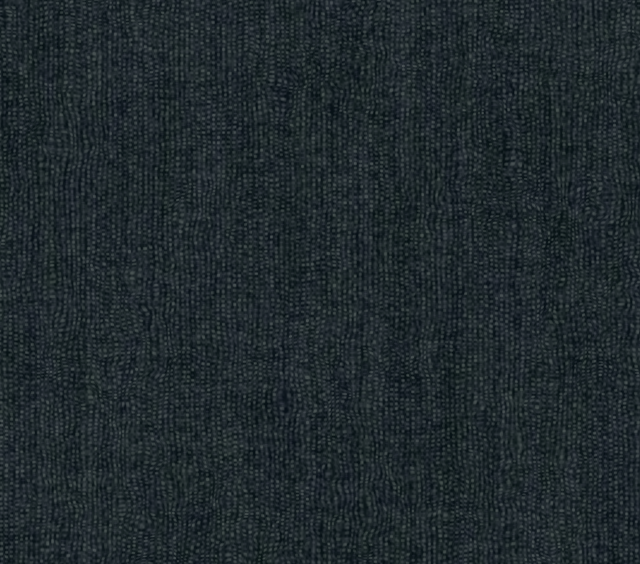
A WebGL 2 fragment shader for this texture:

```glsl
#version 300 es
precision highp float;
// Dark blue-green woven cloth with fine irregular threads and faint vertical streaks.

uniform vec2 u_resolution;
out vec4 fragColor;

const float TAU = 6.2831853;
const vec2 THREADS = vec2(108.0, 120.0);  // threads per canvas height, across and up
const float WARP_AMOUNT = 0.9;            // slow wandering of threads, in cells
const float KINK_AMOUNT = 0.65;           // short kinks that vary bead size, in cells
const float COLUMN_JITTER = 1.3;          // vertical slip between columns, in cells
const vec2 FIBRE_SCALE = vec2(235.0, 200.0);

const vec3 SHADOW = vec3(0.048, 0.088, 0.106);
const vec3 LIGHT = vec3(0.230, 0.264, 0.278);
const vec3 GREEN_SHIFT = vec3(-0.003, 0.010, -0.018);

const float MEAN_TONE = 0.42;
const float RIB_CONTRAST = 0.19;
const float BEAD_CONTRAST = 0.25;
const float GRAIN_CONTRAST = 0.50;
const float FIBRE_CONTRAST = 0.66;
const float COLUMN_STREAK = 0.24;
const float ROW_STREAK = 0.16;
const float PATCH_CONTRAST = 0.08;

float hash(vec2 p) {
    vec3 q = fract(p.xyx * vec3(0.1031, 0.1030, 0.0973));
    q += dot(q, q.yzx + 33.33);
    return fract((q.x + q.y) * q.z);
}

float noise(vec2 p) {
    vec2 cell = floor(p);
    vec2 f = fract(p);
    f = f * f * (3.0 - 2.0 * f);
    float low = mix(hash(cell), hash(cell + vec2(1.0, 0.0)), f.x);
    float high = mix(hash(cell + vec2(0.0, 1.0)), hash(cell + vec2(1.0)), f.x);
    return mix(low, high, f.y);
}

// Noise centred on zero
float wave(vec2 p) {
    return noise(p) - 0.5;
}

void main() {
    vec2 uv = gl_FragCoord.xy / u_resolution.y;
    vec2 weave = uv * THREADS;

    // Threads wander gently and kink, more so in loose areas
    float loose = smoothstep(0.3, 0.75, noise(uv * 8.0 + 41.0));
    vec2 wander = vec2(wave(weave * vec2(0.16, 0.09) + 7.0),
                       wave(weave * vec2(0.14, 0.13) + 83.0));
    vec2 kink = vec2(wave(weave * vec2(0.45, 0.36) + 131.0),
                     wave(weave * vec2(0.40, 0.43) + 167.0));
    weave += wander * WARP_AMOUNT * (0.6 + loose);
    weave += kink * KINK_AMOUNT * (0.5 + loose);

    // Each column slips against its neighbours; some areas alternate like brickwork
    float column = floor(weave.x + 0.5);
    float brick = smoothstep(0.35, 0.65, noise(uv * vec2(11.0, 8.0) + 19.0));
    weave.y += 0.5 * mod(column, 2.0) * brick;
    weave.y += COLUMN_JITTER * wave(vec2(column * 0.73, weave.y * 0.16) + 5.0);

    // Rounded ribs carrying a chain of beads; ribs and beads trade strength
    vec2 cell = floor(weave + 0.5);
    vec2 profile = cos(TAU * weave);
    vec2 crest = smoothstep(0.0, 0.65, 0.5 + 0.5 * profile);
    float beading = noise(uv * vec2(22.0, 9.0) + 61.0);
    float grain = hash(cell + 211.0) - 0.5;

    float tone = MEAN_TONE;
    tone += RIB_CONTRAST * mix(1.35, 0.75, beading) * profile.x;
    tone += BEAD_CONTRAST * mix(0.5, 1.4, beading) * profile.y * crest.x;
    tone += GRAIN_CONTRAST * grain * crest.x * crest.y;

    // Fibre grain, thread streaks and broad shading
    tone += FIBRE_CONTRAST * wave(uv * FIBRE_SCALE + 13.0);
    tone += COLUMN_STREAK * wave(weave * vec2(0.95, 0.045) + 29.0);
    tone += ROW_STREAK * wave(weave * vec2(0.08, 0.9) + 53.0);
    tone += PATCH_CONTRAST * wave(uv * vec2(10.0, 4.0) + 97.0);
    tone = clamp(tone, -0.12, 1.30);

    // Green and indigo dye vary in narrow bands and from bead to bead
    float dye = 0.5 * wave(uv * vec2(34.0, 6.0) + 71.0)
              + 0.7 * wave(weave * vec2(0.5, 0.3) + 37.0)
              + 0.7 * grain * crest.x * crest.y;
    vec3 color = mix(SHADOW, LIGHT, tone) + GREEN_SHIFT * dye;
    fragColor = vec4(clamp(color, 0.0, 1.0), 1.0);
}
```
